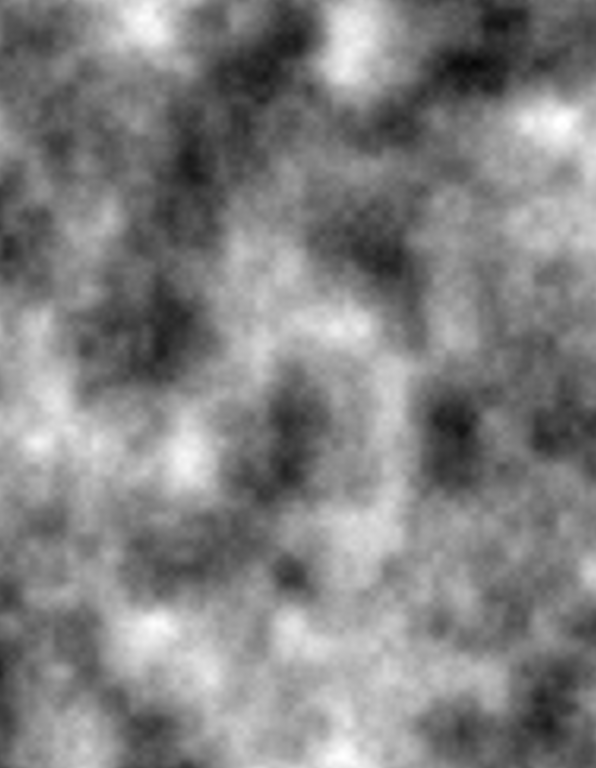
Write a WebGL 1 fragment shader that draws this texture.

```glsl
precision highp float;
// Soft grey clouds: fractal value noise with broad blobs and fine mottling.

uniform vec2 u_resolution;

const int OCTAVES = 5;
const float BASE_CELLS = 7.6;     // coarsest noise cells per canvas height
const float GAIN = 0.52;          // amplitude ratio between octaves
const float MEAN_GREY = 0.495;
const float CONTRAST = 0.7;

// Sine-free hash of a lattice point, in 0..1
float hash(vec2 cell) {
  vec3 p = fract(cell.xyx * 0.1031);
  p += dot(p, p.yzx + 33.33);
  return fract((p.x + p.y) * p.z);
}

// Value noise centred on zero, with quintic interpolation
float valueNoise(vec2 p) {
  vec2 cell = floor(p);
  vec2 f = p - cell;
  vec2 blend = f * f * f * (f * (f * 6.0 - 15.0) + 10.0);
  float bottom = mix(hash(cell), hash(cell + vec2(1.0, 0.0)), blend.x);
  float top = mix(hash(cell + vec2(0.0, 1.0)), hash(cell + vec2(1.0)), blend.x);
  return mix(bottom, top, blend.y) - 0.5;
}

// Sum of octaves, each at twice the frequency and shifted to a fresh region
float cloudNoise(vec2 p, float gain) {
  float sum = 0.0;
  float amplitude = 1.0;
  for (int i = 0; i < OCTAVES; i++) {
    sum += amplitude * valueNoise(p);
    p = 2.0 * p + vec2(37.3, 61.7);
    amplitude *= gain;
  }
  return sum;
}

void main() {
  vec2 position = gl_FragCoord.xy / u_resolution.y;
  float clouds = cloudNoise(position * BASE_CELLS + vec2(19.4, 52.8), GAIN);
  float grey = clamp(MEAN_GREY + CONTRAST * clouds, 0.0, 1.0);
  gl_FragColor = vec4(vec3(grey), 1.0);
}
```
